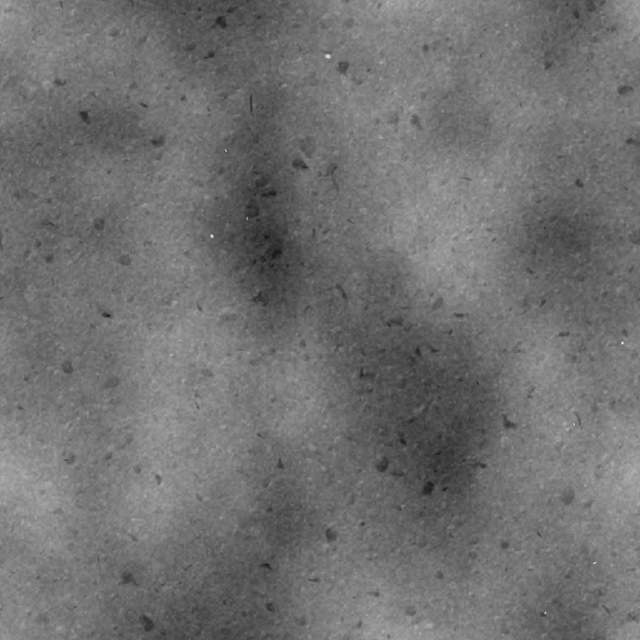
Reproduce this texture procedurally as a WebGL 2 fragment shader.

```glsl
#version 300 es
precision highp float;
// Seamless grey weathered stone: cloudy stains, embedded pebbles, dark pits and pale specks.

#define BASE_TONE 0.447
#define CLOUD_CONTRAST 0.25
#define BAND_DEPTH 0.11
#define PEBBLE_RELIEF 0.085
#define PIT_DEPTH 0.20
#define GRAIN 0.075
#define WARP 0.006
#define LIGHT_DIR vec2(-0.6, 0.8)

uniform vec2 u_resolution;
out vec4 fragColor;

// Three random values per wrapped cell.
vec3 hash3(vec2 cell, vec2 period, float salt) {
    vec2 wrapped = floor(mod(cell + 0.5, period));
    uvec3 v = uvec3(uvec2(wrapped), uint(salt)) * 1664525u + 1013904223u;
    v.x += v.y * v.z; v.y += v.z * v.x; v.z += v.x * v.y;
    v ^= v >> 16u;
    v.x += v.y * v.z; v.y += v.z * v.x; v.z += v.x * v.y;
    return vec3(v >> 8u) / 16777216.0;
}

// Wrapping value noise, centred on zero.
float noise(vec2 uv, vec2 period, float salt) {
    vec2 p = uv * period, cell = floor(p), f = p - cell;
    f = f * f * (3.0 - 2.0 * f);
    float a = hash3(cell, period, salt).x;
    float b = hash3(cell + vec2(1, 0), period, salt).x;
    float c = hash3(cell + vec2(0, 1), period, salt).x;
    float d = hash3(cell + vec2(1, 1), period, salt).x;
    return mix(mix(a, b, f.x), mix(c, d, f.x), f.y) - 0.5;
}

// Soft wrapping stripe around a centre line.
float band(float x, float centre, float width) {
    float d = fract(x - centre + 0.5) - 0.5;
    return exp(-d * d / (width * width));
}

// Scattered ellipses; radius and tone are (min, max), radius in cell units.
float pebbles(vec2 uv, float count, float chance, vec2 radius, vec2 tone,
              float relief, float blur, float salt) {
    vec2 p = uv * count, cell = floor(p);
    float pixel = count / u_resolution.y, sum = 0.0;
    for (int j = -1; j <= 1; j++)
    for (int i = -1; i <= 1; i++) {
        vec2 id = cell + vec2(i, j);
        vec3 place = hash3(id, vec2(count), salt);
        if (place.z > chance) continue;
        vec3 form = hash3(id, vec2(count), salt + 50.0);
        vec3 look = hash3(id, vec2(count), salt + 90.0);
        vec2 offset = p - id - place.xy;
        float r = mix(radius.x, radius.y, form.x * form.x);
        float angle = form.y * 6.2832;
        vec2 axis = vec2(cos(angle), sin(angle));
        vec2 q = vec2(dot(offset, axis), dot(offset, vec2(-axis.y, axis.x)));
        q /= r * vec2(1.0, mix(0.4, 0.95, form.z));
        float d = length(q), soft = blur + pixel / r;
        float cover = 1.0 - smoothstep(1.0 - soft, 1.0 + soft, d);
        // Lit and shaded flanks, strongest towards the rim
        float flank = dot(offset, LIGHT_DIR) / r;
        float rim = exp(-pow((d - 0.9) / 0.3, 2.0));
        sum += cover * (mix(tone.x, tone.y, look.x) + relief * look.y * flank * (0.5 + d));
        sum += relief * (look.z - 0.35) * 0.5 * rim;
    }
    return sum;
}

// Broad stains: blurred clouds crossed by upright and level streaks.
float stains(vec2 uv) {
    float cloud = noise(uv, vec2(3, 3), 1.0)
                + 0.7 * noise(uv, vec2(7, 5), 2.0)
                + 0.4 * noise(uv, vec2(13, 11), 3.0)
                + 0.22 * noise(uv, vec2(29, 27), 4.0);
    float upright = 0.6 + 0.9 * noise(uv, vec2(2, 5), 5.0);
    float level = 0.6 + 0.9 * noise(uv, vec2(5, 2), 6.0);
    float streaks = upright * (band(uv.x, 0.42, 0.045) + 0.8 * band(uv.x, 0.87, 0.06)
                             - 0.7 * band(uv.x, 0.28, 0.06))
                  + 0.8 * level * band(uv.y, 0.79, 0.045);
    return CLOUD_CONTRAST * cloud - BAND_DEPTH * streaks;
}

void main() {
    vec2 uv = gl_FragCoord.xy / u_resolution;
    vec2 wobble = vec2(noise(uv, vec2(70), 7.0), noise(uv, vec2(70), 8.0));
    vec2 bent = uv + WARP * wobble;
    float shade = BASE_TONE + stains(uv);

    // Embedded pebbles, from large to small
    shade += pebbles(bent, 20.0, 0.32, vec2(0.15, 0.32), vec2(-0.09, 0.02), PEBBLE_RELIEF, 0.15, 11.0);
    shade += pebbles(bent, 40.0, 0.55, vec2(0.15, 0.38), vec2(-0.06, 0.035), PEBBLE_RELIEF, 0.2, 12.0);
    shade += pebbles(bent, 72.0, 0.6, vec2(0.18, 0.42), vec2(-0.045, 0.05), PEBBLE_RELIEF, 0.25, 13.0);
    shade += pebbles(uv, 130.0, 0.4, vec2(0.15, 0.35), vec2(-0.02, 0.07), 0.03, 0.3, 14.0);

    // Ragged dark pits
    vec2 ragged = uv + 2.2 * WARP * wobble;
    shade -= pebbles(ragged, 13.0, 0.14, vec2(0.08, 0.17), vec2(0.6, 1.0) * PIT_DEPTH, 0.03, 0.4, 15.0);
    shade -= pebbles(ragged, 32.0, 0.13, vec2(0.1, 0.25), vec2(0.3, 0.8) * PIT_DEPTH, 0.02, 0.4, 16.0);

    // Fine grain and rare bright specks
    shade += GRAIN * (noise(uv, vec2(256), 17.0) + 0.6 * noise(uv, vec2(150), 18.0));
    shade += pebbles(uv, 9.0, 0.08, vec2(0.015, 0.035), vec2(0.35, 0.55), 0.0, 0.3, 19.0);

    fragColor = vec4(vec3(clamp(shade, 0.06, 0.97)), 1.0);
}
```
